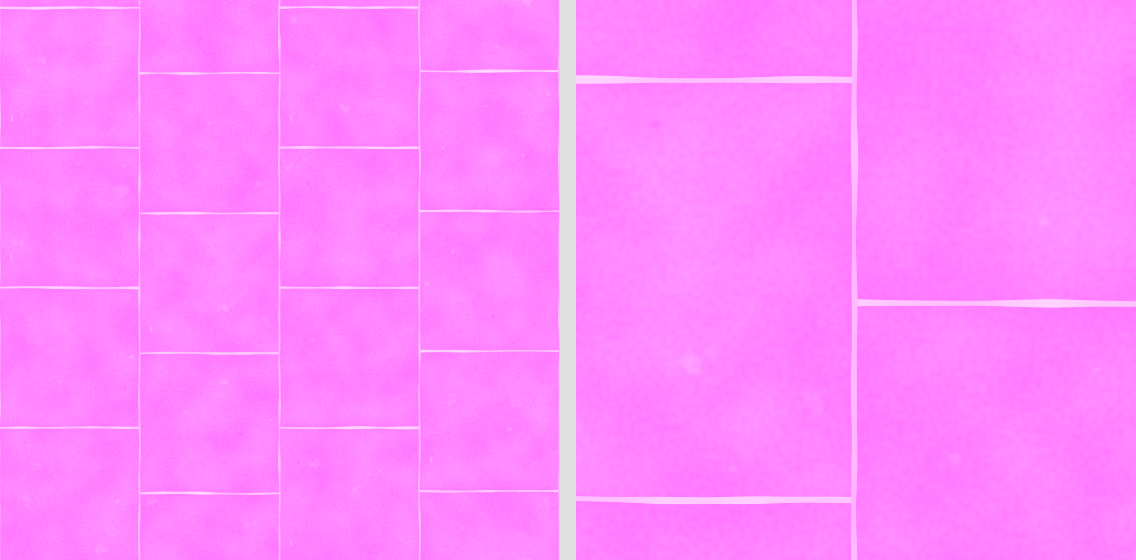
Left: the whole. Right: its middle third, enlarged.
Write a WebGL 1 fragment shader that draws this texture map.

```glsl
precision highp float;
// Square glazed tiles in four columns, alternate columns shifted by about half a tile.
// Pale wobbling joints come from edge distances; each tile gets its own seeded
// gradient-noise clouding, fine grain, darker rim, pale scuffs and a few specks.

uniform vec2 u_resolution;

const float TILES = 4.0;        // tiles across and down
const float NO_WRAP = 4096.0;   // noise period for tile-local patterns
const float GLAZE = 0.521;      // green levels; red and blue stay full
const float JOINT_ACROSS = 0.79;
const float JOINT_UPRIGHT = 0.71;

float hash(vec2 p) {
  vec3 q = fract(p.xyx * 0.1031);
  q += dot(q, q.yzx + 33.33);
  return fract((q.x + q.y) * q.z);
}

vec2 hash2(vec2 p) {
  return vec2(hash(p), hash(p + 57.3));
}

float cornerSlope(vec2 corner, vec2 offset, float period) {
  float angle = 6.28318 * hash(mod(corner, period));
  return dot(vec2(cos(angle), sin(angle)), offset);
}

// Gradient noise that wraps after a whole number of lattice cells
float gradientNoise(vec2 p, float period) {
  vec2 i = floor(p);
  vec2 f = p - i;
  vec2 u = f * f * f * (f * (f * 6.0 - 15.0) + 10.0);
  vec2 e = vec2(1.0, 0.0);
  float low = mix(cornerSlope(i, f, period),
                  cornerSlope(i + e.xy, f - e.xy, period), u.x);
  float high = mix(cornerSlope(i + e.yx, f - e.yx, period),
                   cornerSlope(i + e.xx, f - e.xx, period), u.x);
  return mix(low, high, u.y);
}

float fbm(vec2 p) {
  float sum = 0.0;
  float amplitude = 0.5;
  for (int i = 0; i < 4; i++) {
    sum += amplitude * gradientNoise(p, NO_WRAP);
    p = p * 2.03 + 17.0;
    amplitude *= 0.5;
  }
  return sum;
}

// Vertical shift of each column, in tiles
float columnShift(float column) {
  float shifted = mod(column, 2.0);
  return mix(0.945, 0.476 + 0.016 * step(2.0, column), shifted);
}

float softDisc(vec2 offset, float radius, float blur) {
  return 1.0 - smoothstep(radius - blur, radius + blur, length(offset));
}

float lineMask(float dist, float halfWidth, float pixel) {
  return 1.0 - smoothstep(halfWidth - 0.6 * pixel, halfWidth + 0.6 * pixel, dist);
}

// Pale marks: small blots, plus a short upright scratch on some tiles
float scuffs(vec2 local, vec2 id, float ragged) {
  float marks = 0.0;
  for (int i = 0; i < 6; i++) {
    vec2 seed = id * 7.0 + float(i) * 13.7 + 3.0;
    vec2 center = 0.06 + 0.88 * hash2(seed);
    float size = pow(hash(seed + 91.0), 4.0);
    float radius = mix(0.008, 0.045, size);
    float strength = mix(0.03, 0.07, hash(seed + 29.0));
    vec2 offset = (local - center) * vec2(1.0, 1.3);
    marks += strength * softDisc(offset, radius * (1.0 + 1.8 * ragged), radius * 0.8);
  }
  vec2 scratch = local - vec2(0.085, 0.17 + 0.06 * hash(id + 5.0));
  scratch.x += 0.15 * scratch.y;
  float chosen = step(0.68, hash(id + 41.0));
  return marks + 0.11 * chosen * softDisc(scratch * vec2(4.0, 1.0), 0.027, 0.012);
}

// Rare tiny dark pits
float pits(vec2 local, vec2 id) {
  vec2 center = 0.1 + 0.8 * hash2(id * 3.0 + 71.0);
  return step(0.6, hash(id + 83.0)) * softDisc(local - center, 0.011, 0.007);
}

float glazeLevel(vec2 local, vec2 id, float edge) {
  vec2 seeded = local + 19.0 * hash2(id + 11.0);
  float clouds = fbm(seeded * 3.2);
  float ragged = gradientNoise(seeded * 26.0, NO_WRAP);
  float grain = gradientNoise(seeded * 61.0, NO_WRAP);
  float rim = exp(-edge / 0.045) * (0.028 + 0.07 * clouds);
  float tint = 0.014 * (hash(id + 23.0) - 0.5);
  return GLAZE + tint + 0.15 * clouds + 0.012 * ragged + 0.042 * grain
       - rim + scuffs(local, id, ragged) - 0.06 * pits(local, id);
}

void main() {
  vec2 p = TILES * gl_FragCoord.xy / u_resolution;
  float pixel = TILES / u_resolution.y;

  // Hand-laid wobble and uneven joint width
  vec2 wobble = vec2(gradientNoise(p * 3.0, 3.0 * TILES),
                     gradientNoise(p * 2.0 + 5.0, 2.0 * TILES));
  float uneven = gradientNoise(p * 5.0, 5.0 * TILES);
  vec2 q = p + 0.009 * wobble + vec2(0.004, 0.0);

  // Tile identity and position within it
  float column = mod(floor(q.x), TILES);
  q.y -= columnShift(column);
  vec2 id = vec2(column, mod(floor(q.y), TILES));
  vec2 local = fract(q);
  vec2 border = min(local, 1.0 - local);

  // Glaze first, then joints on top
  float level = glazeLevel(local, id, min(border.x, border.y));
  float wear = 0.10 * uneven;
  float upright = lineMask(border.x, 0.0065 * (1.0 + 0.7 * uneven), pixel);
  float across = lineMask(border.y, 0.0080 * (1.0 + 0.7 * uneven), pixel);
  level = mix(level, JOINT_UPRIGHT + wear, upright);
  level = mix(level, JOINT_ACROSS + wear, across * (1.0 - 0.6 * upright));
  gl_FragColor = vec4(1.0, clamp(level, 0.0, 1.0), 1.0, 1.0);
}
```
